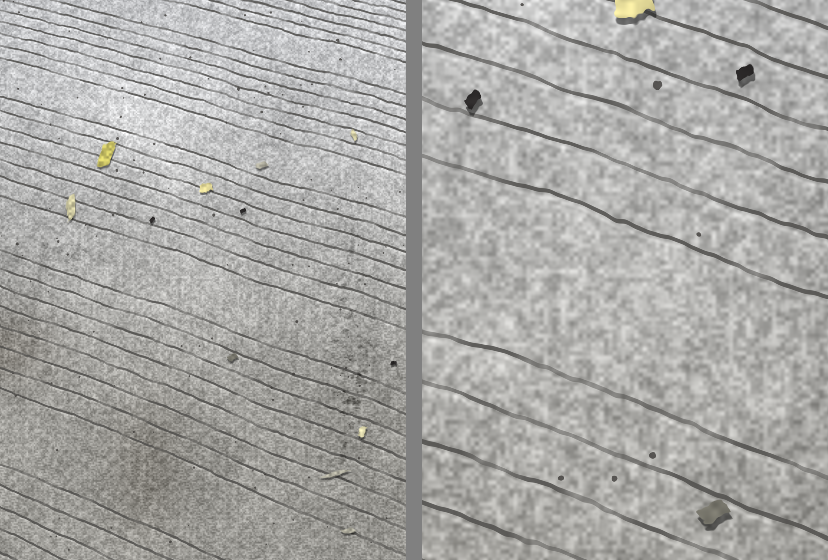
Left, the full canvas; right, a detail of the centre.
Give the GLSL for this texture, as a WebGL 1 fragment shader.

```glsl
precision highp float;
// Weathered grey concrete with receding bands of raked grooves, specks and fallen leaves.
uniform vec2 u_resolution;

const float ASPECT = 0.7266;      // width over height of the slab
const float BAND_GROWTH = 0.3365; // log of the size ratio between neighbouring bands
const float BAND_SIZE = 0.49;
const float HORIZON = 0.518;
const float BAND_FILL = 0.68;     // grooved share of each band

float hash(vec2 p) {
  return fract(sin(dot(p, vec2(127.1, 311.7))) * 43758.5453);
}

float noise(vec2 p) {
  vec2 i = floor(p), f = fract(p);
  f = f * f * (3.0 - 2.0 * f);
  return mix(mix(hash(i), hash(i + vec2(1.0, 0.0)), f.x),
             mix(hash(i + vec2(0.0, 1.0)), hash(i + vec2(1.0, 1.0)), f.x), f.y);
}

float fbm(vec2 p) {
  float sum = 0.0, amp = 0.5;
  for (int i = 0; i < 4; i++) {
    sum += amp * noise(p);
    p = p * 2.03 + 17.3;
    amp *= 0.5;
  }
  return sum / 0.9375;
}

float blob(vec2 p, vec2 center, vec2 radius) {
  vec2 q = (p - center) / radius;
  return exp(-dot(q, q));
}

// Slab tone: light falloff, stains and fine grain
vec3 concrete(vec2 p) {
  float fall = smoothstep(-0.05, 0.85, p.y);
  vec3 col = mix(vec3(0.785, 0.79, 0.80), vec3(0.615, 0.61, 0.59), fall);
  float shade = 0.12 * (fbm(p * 6.0) - 0.5) + 0.10 * (fbm(p * vec2(38.0, 24.0)) - 0.5);
  shade += 0.07 * blob(p, vec2(0.23, 0.20), vec2(0.16, 0.09));
  shade += 0.05 * blob(p, vec2(0.42, 0.53), vec2(0.20, 0.07));
  float stain = blob(p, vec2(0.0, 0.62), vec2(0.10, 0.07)) + 0.6 * blob(p, vec2(0.26, 0.84), vec2(0.07, 0.14));
  col -= stain * vec3(0.10, 0.11, 0.12);
  float grain = 0.20 * (noise(p * 390.0) - 0.5) + 0.16 * (noise(p * 190.0 + 9.0) - 0.5);
  return col + shade + grain;
}

// Signed distance to the nearest groove, positive below it
float grooveDistance(vec2 p) {
  float t = p.x / ASPECT;
  float y = (p.y - 0.199 * t) / (1.0 + 0.145 * t);
  y += 0.012 * (noise(vec2(t * 4.5, y * 5.0)) - 0.5);
  y += 0.0035 * (noise(vec2(t * 22.0, y * 40.0)) - 0.5);
  y += 0.0016 * (noise(vec2(t * 110.0, y * 90.0)) - 0.5);
  float depth = max(y + HORIZON, 0.05);
  float k = log(depth / BAND_SIZE) / BAND_GROWTH + 0.05;
  float band = floor(k);
  float last = 6.0 + max(band - 1.0, 0.0);
  float spacing = BAND_FILL / last;
  float f = k - band - 0.05;
  float line = clamp(floor(f / spacing + 0.5), 0.0, last);
  return (f - line * spacing) * BAND_GROWTH * depth;
}

vec3 drawGrooves(vec3 col, vec2 p, float px) {
  float d = grooveDistance(p);
  float halfWidth = mix(0.0006, 0.0012, p.y);
  float wear = mix(0.55, 1.0, smoothstep(0.2, 0.6, noise(p * 32.0)));
  float groove = 1.0 - smoothstep(halfWidth, halfWidth + px, abs(d));
  float lip = 1.0 - smoothstep(0.0, 0.0015 + px, abs(d - 0.0036));
  col += 0.07 * lip * wear;
  return mix(col, vec3(0.32, 0.315, 0.305), groove * wear * 0.88);
}

// Scattered grit: one possible speck per cell
float specks(vec2 p, float cells, float chance, float radius, float px) {
  vec2 id = floor(p * cells);
  vec2 center = (id + 0.25 + 0.5 * vec2(hash(id + 3.1), hash(id + 7.7))) / cells;
  float r = radius * (0.4 + 0.6 * hash(id + 5.3));
  float dist = length(p - center) + 0.5 * r * (noise(p * 500.0) - 0.5);
  return step(hash(id), chance) * (1.0 - smoothstep(r - px * 0.5, r + px * 0.5, dist));
}

float leafMask(vec2 p, vec2 size, float angle, float px) {
  float c = cos(angle), s = sin(angle);
  vec2 q = vec2(c * p.x + s * p.y, c * p.y - s * p.x) / size;
  q.y += 0.35 * sin(q.x * 2.5);
  float edge = abs(q.y) - (1.0 - q.x * q.x) + 0.45 * (noise(q * 3.0 + size * 900.0) - 0.5);
  return 1.0 - smoothstep(-px, px, edge * size.y);
}

vec3 drawLeaf(vec3 col, vec2 p, vec2 center, vec2 size, float angle, vec3 tint, float px) {
  vec2 q = p - center;
  col *= 1.0 - 0.5 * leafMask(q - vec2(0.001, 0.004), size, angle, px * 1.5);
  vec3 crinkled = tint * (0.78 + 0.4 * noise(q * 210.0 + center * 50.0));
  return mix(col, crinkled, leafMask(q, size, angle, px));
}

void main() {
  vec2 p = gl_FragCoord.xy / u_resolution.y;
  p.y = 1.0 - p.y;
  float px = 1.0 / u_resolution.y;
  vec3 col = drawGrooves(concrete(p), p, px);

  // Scuffed tracks and grit
  float track = blob(p, vec2(0.63, 0.64), vec2(0.045, 0.24)) + 0.7 * blob(p, vec2(0.12, 0.43), vec2(0.08, 0.06));
  col -= 0.20 * track * smoothstep(0.55, 0.75, fbm(p * vec2(75.0, 110.0)));
  float grit = specks(p, 22.0, 0.12, 0.0028, px) + specks(p + 0.37, 60.0, 0.025 + 0.15 * track, 0.002, px);
  col = mix(col, vec3(0.24, 0.23, 0.22), min(grit, 1.0) * 0.8);

  // Leaves, petals, twigs and seeds
  vec3 yellow = vec3(0.80, 0.77, 0.40), straw = vec3(0.82, 0.80, 0.64);
  vec3 husk = vec3(0.70, 0.69, 0.63), seed = vec3(0.17, 0.16, 0.16);
  col = drawLeaf(col, p, vec2(0.190, 0.275), vec2(0.029, 0.012), -0.88, yellow, px);
  col = drawLeaf(col, p, vec2(0.127, 0.370), vec2(0.025, 0.009), -1.30, straw, px);
  col = drawLeaf(col, p, vec2(0.368, 0.335), vec2(0.012, 0.011), 0.50, straw * vec3(1.05, 1.03, 0.9), px);
  col = drawLeaf(col, p, vec2(0.632, 0.241), vec2(0.011, 0.005), 1.50, straw, px);
  col = drawLeaf(col, p, vec2(0.467, 0.295), vec2(0.013, 0.006), 0.05, husk, px);
  col = drawLeaf(col, p, vec2(0.647, 0.771), vec2(0.011, 0.007), -0.60, straw * 1.08, px);
  col = drawLeaf(col, p, vec2(0.599, 0.846), vec2(0.027, 0.004), -0.20, husk, px);
  col = drawLeaf(col, p, vec2(0.622, 0.948), vec2(0.014, 0.005), 0.10, husk, px);
  col = drawLeaf(col, p, vec2(0.415, 0.638), vec2(0.010, 0.006), 0.10, husk * 0.72, px);
  col = drawLeaf(col, p, vec2(0.272, 0.392), vec2(0.005, 0.005), 0.0, seed, px);
  col = drawLeaf(col, p, vec2(0.434, 0.376), vec2(0.005, 0.005), 0.4, seed, px);
  col = drawLeaf(col, p, vec2(0.703, 0.648), vec2(0.005, 0.005), 0.8, seed, px);
  gl_FragColor = vec4(clamp(col, 0.0, 1.0), 1.0);
}
```
